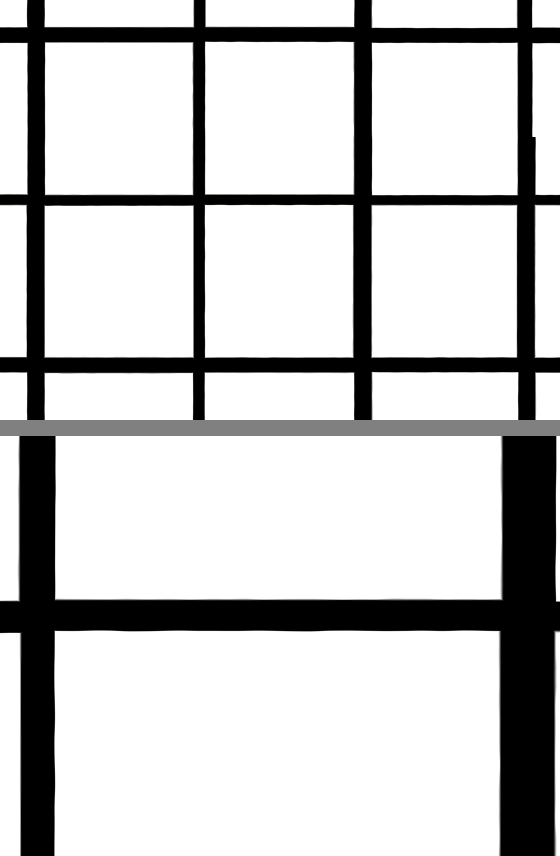
Top, the full canvas; bottom, a detail of the centre.
Write a Shadertoy shader that draws this pattern.

```glsl
// Black grid of four upright and three level bars on white, with uneven widths.
// Each axis folds to its nearest bar; a hash shifts every segment between crossings,
// and gradient noise roughens the edges and gives some a soft, warm grey fringe.

const vec3 PAPER = vec3(1.0);
const vec3 INK = vec3(0.0);
const vec3 FRINGE_WARMTH = vec3(0.0, 0.012, 0.032);

// Lengths are fractions of the canvas height.
const vec2 FIRST_BAR = vec2(0.0853, 0.1311);  // centre of the first bar on each axis
const vec2 PITCH = vec2(0.3893, 0.3928);
const vec2 WIDE = vec2(0.0415, 0.0360);       // upright, level
const vec2 THIN = vec2(0.0272, 0.0240);
const float THIN_INDEX = 1.0;
const float SHIFT = 0.0012;                   // sideways variation of a segment
const float WIDTH_VARIATION = 0.0012;
const float ROUGHNESS = 0.0007;
const float ROUGH_SCALE = 38.0;
const float FRINGE = 0.0024;

// Step in the right side of the last upright bar.
const float NOTCH_INDEX = 3.0;
const float NOTCH_HEIGHT = 0.674;
const float NOTCH_DEPTH = 0.0075;

float hash(vec2 p) {
    vec3 q = fract(vec3(p.xyx) * 0.1031);
    q += dot(q, q.yzx + 33.33);
    return fract((q.x + q.y) * q.z);
}

vec2 gradientAt(vec2 cell) {
    float angle = 6.2832 * hash(cell);
    return vec2(cos(angle), sin(angle));
}

float gradientNoise(vec2 p) {
    vec2 cell = floor(p);
    vec2 f = p - cell;
    vec2 u = f * f * f * (f * (f * 6.0 - 15.0) + 10.0);
    vec2 e = vec2(0.0, 1.0);
    float bottom = mix(dot(gradientAt(cell), f),
                       dot(gradientAt(cell + e.yx), f - e.yx), u.x);
    float top = mix(dot(gradientAt(cell + e.xy), f - e.xy),
                    dot(gradientAt(cell + e.yy), f - e.yy), u.x);
    return mix(bottom, top, u.y);
}

// Returns ink coverage of the bars on one axis (0 = upright, 1 = level).
float barInk(vec2 p, int axis, float pixel) {
    int other = 1 - axis;
    float index = round((p[axis] - FIRST_BAR[axis]) / PITCH[axis]);
    float segment = floor((p[other] - FIRST_BAR[other]) / PITCH[other]);
    vec2 id = vec2(index + 11.0 * float(axis), segment + 5.0);

    // Segment position and width
    float offset = p[axis] - FIRST_BAR[axis] - index * PITCH[axis];
    offset -= SHIFT * (2.0 * hash(id) - 1.0);
    float width = index == THIN_INDEX ? THIN[axis] : WIDE[axis];
    width += WIDTH_VARIATION * (2.0 * hash(id + 17.0) - 1.0);
    float dist = abs(offset) - 0.5 * width;

    // Notched bar
    if (axis == 0 && index == NOTCH_INDEX && p.y > NOTCH_HEIGHT) {
        dist = max(dist, offset - 0.5 * width + NOTCH_DEPTH);
    }

    // Rough edge, with a fringe on some sides of some segments
    float side = offset < 0.0 ? 0.0 : 1.0;
    vec2 along = vec2(p[other] * ROUGH_SCALE, 9.0 * id.x + 4.0 * side + 0.5);
    float rough = gradientNoise(along);
    dist += ROUGHNESS * rough;
    float fringed = smoothstep(0.55, 0.85, hash(id + 31.0 + 7.0 * side));
    float fringe = FRINGE * fringed * clamp(0.6 + rough, 0.0, 1.0);
    return 1.0 - smoothstep(-0.75 * pixel, 0.75 * pixel + fringe, dist);
}

void mainImage(out vec4 fragColor, in vec2 fragCoord) {
    float pixel = 1.0 / iResolution.y;
    vec2 p = fragCoord * pixel;

    float ink = max(barInk(p, 0, pixel), barInk(p, 1, pixel));
    vec3 color = mix(PAPER, INK, ink);
    color -= FRINGE_WARMTH * 4.0 * ink * (1.0 - ink);
    fragColor = vec4(clamp(color, 0.0, 1.0), 1.0);
}
```
